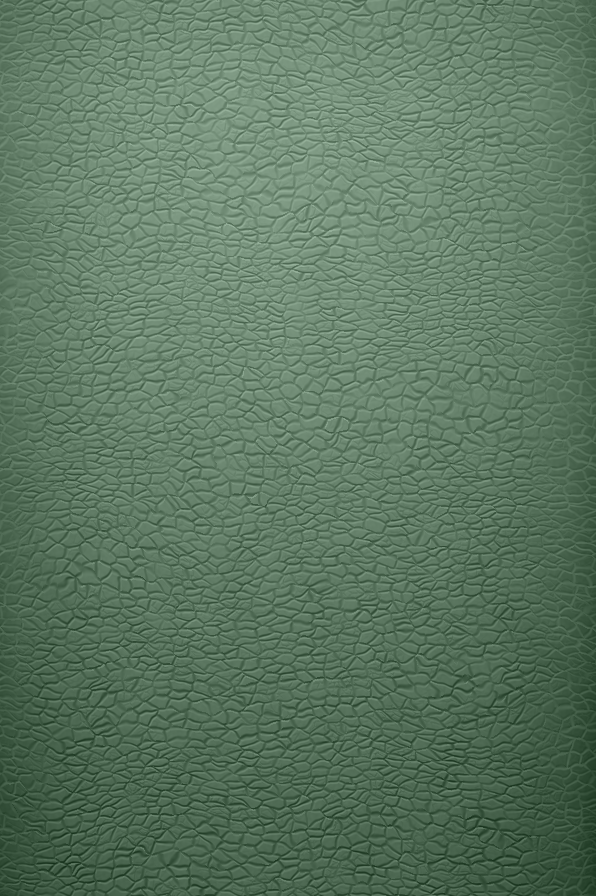
A Shadertoy shader for this texture:

```glsl
// Green embossed leather: flat pebbled grain under a soft light from above.
#define GRAIN_SCALE vec2(37.0, 67.0)
#define FINE_SCALE 1.75
#define FINE_DEPTH 0.32
#define CREASE_WIDTH 0.30
#define LIGHT_STEP vec2(-0.0009, 0.0029)
#define RELIEF 0.105
#define CREASE_DARK 0.085
#define POLISH 0.022
#define TONE_LOW 0.400
#define TONE_HIGH 0.590
#define HUE_OFFSET vec3(-0.106, 0.0, -0.087)

vec2 hash2(vec2 p) {
    vec3 q = fract(vec3(p.xyx) * vec3(0.1031, 0.1030, 0.0973));
    q += dot(q, q.yzx + 33.33);
    return fract((q.xx + q.yz) * q.zy);
}

float cornerSlope(vec2 cell, vec2 offset) {
    return dot(hash2(cell) * 2.0 - 1.0, offset);
}

float gradientNoise(vec2 p) {
    vec2 i = floor(p), f = fract(p);
    vec2 w = f * f * f * (f * (f * 6.0 - 15.0) + 10.0);
    vec2 e = vec2(1.0, 0.0);
    float low = mix(cornerSlope(i, f), cornerSlope(i + e, f - e), w.x);
    float high = mix(cornerSlope(i + e.yx, f - e.yx), cornerSlope(i + 1.0, f - 1.0), w.x);
    return mix(low, high, w.y);
}

// Distance to the border between the two nearest grain centres
float borderDistance(vec2 p) {
    vec2 cell = floor(p), f = fract(p);
    vec2 first = vec2(4.0), second = vec2(4.0);
    for (int y = -1; y <= 1; y++)
    for (int x = -1; x <= 1; x++) {
        vec2 o = vec2(x, y);
        vec2 r = o + 0.06 + 0.88 * hash2(cell + o + 100.0) - f;
        if (dot(r, r) < dot(first, first)) {
            second = first;
            first = r;
        } else if (dot(r, r) < dot(second, second)) {
            second = r;
        }
    }
    vec2 n = normalize(second - first);
    return dot(0.5 * (first + second), n) * mix(1.0, 1.7, abs(n.x));
}

// Height of the hide: 0 in the creases, 1 on top of the grains
float leatherHeight(vec2 p) {
    vec2 flow = vec2(gradientNoise(p * 5.0), gradientNoise(p * vec2(4.0, 5.0) + 17.0));
    vec2 ripple = vec2(gradientNoise(p * 48.0 + 5.0), gradientNoise(p * 48.0 + 41.0));
    vec2 q = (p + flow * vec2(0.03, 0.06) + ripple * 0.008) * GRAIN_SCALE;

    float depth = clamp(0.78 + 0.9 * gradientNoise(q * 0.55 + 9.0), 0.25, 1.0);
    float coarse = 1.0 - smoothstep(0.0, CREASE_WIDTH, borderDistance(q));
    float fine = 1.0 - smoothstep(0.0, CREASE_WIDTH, borderDistance(q * FINE_SCALE + 31.0));
    float patches = smoothstep(-0.15, 0.35, gradientNoise(q * 0.4 + 63.0));
    return 1.0 - max(coarse * depth, fine * patches * FINE_DEPTH);
}

// Broad light: bright upper middle, dim foot, sides turning away
float sideShade(float u) {
    return 0.14 * exp(-u / 0.10) + 0.19 * exp((u - 1.0) / 0.12);
}

float broadLight(vec2 uv) {
    float tone = mix(TONE_LOW, TONE_HIGH, smoothstep(-0.15, 0.88, uv.y));
    tone -= 0.035 * smoothstep(0.88, 1.0, uv.y);
    vec2 glow = (uv - vec2(0.42, 0.80)) / vec2(0.30, 0.28);
    return tone + POLISH * exp(-dot(glow, glow)) - sideShade(uv.x);
}

void mainImage(out vec4 fragColor, in vec2 fragCoord) {
    vec2 uv = fragCoord / iResolution.xy;
    vec2 p = fragCoord / iResolution.x;

    // Emboss: slopes facing the light brighten, the others darken
    float height = leatherHeight(p);
    float slope = height - leatherHeight(p + LIGHT_STEP);
    float crease = 1.0 - height;

    // Creases catch a pale glint where the sides turn away
    float glint = smoothstep(0.03, 0.15, sideShade(uv.x));
    float tone = broadLight(uv) + RELIEF * slope;
    tone += crease * mix(-CREASE_DARK, 0.07, glint);

    // Fine pores and slow mottling
    tone += 0.022 * gradientNoise(p * 150.0) + 0.018 * gradientNoise(p * 14.0 + 3.0);

    vec3 leather = vec3(tone) + HUE_OFFSET;
    fragColor = vec4(clamp(leather, 0.0, 1.0), 1.0);
}
```
